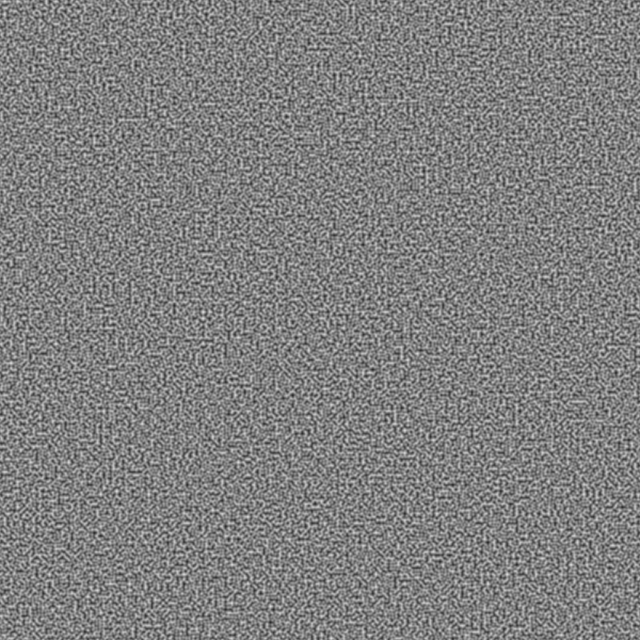
This texture is drawn by a WebGL 2 fragment shader. Its source:

```glsl
#version 300 es
precision highp float;
// Fine grey grain: one octave of dense gradient noise.

#define CELLS 200.0     // noise cells across the canvas
#define MEAN_GREY 0.503 // average brightness
#define CONTRAST 0.5    // brightness swing per unit of noise
#define SEED 17u        // chooses the arrangement of grains

uniform vec2 u_resolution;
out vec4 fragColor;

const float TAU = 6.2831853;

// Integer hash of a lattice point, from 0 to 1
float hash(ivec2 cell) {
  uvec2 q = uvec2(cell) * uvec2(1597u, 3812u) + SEED;
  uint h = q.x * 73856u ^ q.y * 19349u;
  h = (h ^ (h >> 16)) * 0x7feb352du;
  h = (h ^ (h >> 15)) * 0x846ca68bu;
  h ^= h >> 16;
  return float(h >> 8) / 16777216.0;
}

// Slope contribution of a lattice corner with a random direction
float cornerSlope(ivec2 cell, vec2 offset) {
  float angle = TAU * hash(cell);
  return dot(vec2(cos(angle), sin(angle)), offset);
}

// Smoothly blended gradient noise, zero at every lattice point
float gradientNoise(vec2 p) {
  ivec2 cell = ivec2(floor(p));
  vec2 f = fract(p);
  vec2 blend = f * f * (3.0 - 2.0 * f);
  float bottom = mix(cornerSlope(cell, f),
                     cornerSlope(cell + ivec2(1, 0), f - vec2(1.0, 0.0)), blend.x);
  float top = mix(cornerSlope(cell + ivec2(0, 1), f - vec2(0.0, 1.0)),
                  cornerSlope(cell + ivec2(1, 1), f - vec2(1.0)), blend.x);
  return mix(bottom, top, blend.y);
}

void main() {
  vec2 uv = gl_FragCoord.xy / u_resolution.y;
  float grey = MEAN_GREY + CONTRAST * gradientNoise(uv * CELLS);
  fragColor = vec4(vec3(clamp(grey, 0.0, 1.0)), 1.0);
}
```
